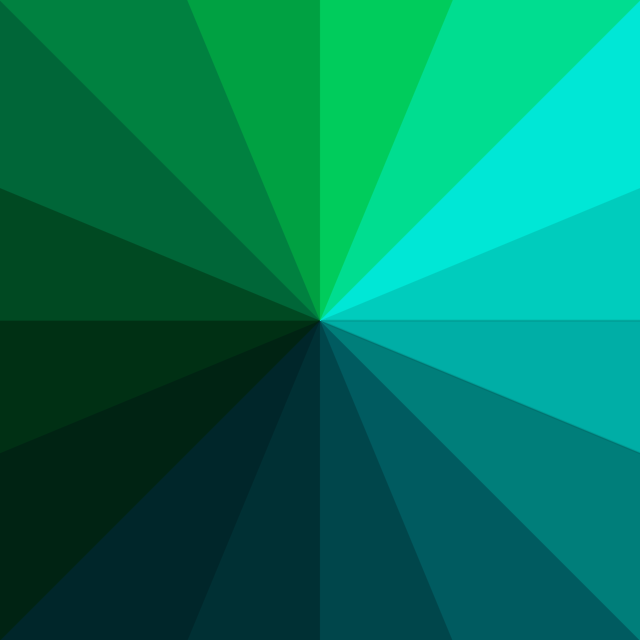
A WebGL 1 fragment shader for this background:

```glsl
precision highp float;
// Sixteen flat wedges fanning from the centre, running from green through cyan to near black.

uniform vec2 u_resolution;

const float TAU = 6.2831853;
const float WEDGES = 16.0;
const vec2 CENTER = vec2(0.5, 0.499);
const float SEAM_WIDTH = 0.0013;
const float SEAM_SHADE = 0.13;

// Wedge colours, clockwise from the top
const vec3 LEAF      = vec3(0.0, 0.800, 0.360);
const vec3 MINT      = vec3(0.0, 0.868, 0.565);
const vec3 CYAN      = vec3(0.0, 0.905, 0.840);
const vec3 TURQUOISE = vec3(0.0, 0.800, 0.740);
const vec3 LAGOON    = vec3(0.0, 0.682, 0.650);
const vec3 TEAL      = vec3(0.0, 0.495, 0.480);
const vec3 PETROL    = vec3(0.0, 0.357, 0.375);
const vec3 DEEP_SEA  = vec3(0.0, 0.275, 0.295);
const vec3 ABYSS     = vec3(0.0, 0.190, 0.205);
const vec3 MIDNIGHT  = vec3(0.0, 0.150, 0.165);
const vec3 BLACKWOOD = vec3(0.0, 0.138, 0.075);
const vec3 PINE      = vec3(0.0, 0.190, 0.080);
const vec3 FOREST    = vec3(0.0, 0.285, 0.135);
const vec3 FERN      = vec3(0.0, 0.400, 0.220);
const vec3 JADE      = vec3(0.0, 0.505, 0.250);
const vec3 GRASS     = vec3(0.0, 0.630, 0.260);

vec3 wedgeColor(float index) {
  float i = mod(index + 0.5, WEDGES);
  if (i < 1.0) return LEAF;
  if (i < 2.0) return MINT;
  if (i < 3.0) return CYAN;
  if (i < 4.0) return TURQUOISE;
  if (i < 5.0) return LAGOON;
  if (i < 6.0) return TEAL;
  if (i < 7.0) return PETROL;
  if (i < 8.0) return DEEP_SEA;
  if (i < 9.0) return ABYSS;
  if (i < 10.0) return MIDNIGHT;
  if (i < 11.0) return BLACKWOOD;
  if (i < 12.0) return PINE;
  if (i < 13.0) return FOREST;
  if (i < 14.0) return FERN;
  if (i < 15.0) return JADE;
  return GRASS;
}

void main() {
  float shortSide = min(u_resolution.x, u_resolution.y);
  vec2 p = (gl_FragCoord.xy - CENTER * u_resolution) / shortSide;
  float pixel = 1.0 / shortSide;

  // Clockwise turn from the top, counted in wedges
  float turn = atan(p.x, p.y + 1e-6) / TAU * WEDGES;
  float edge = floor(turn + 0.5);
  float edgeDistance = length(p) * sin((turn - edge) * TAU / WEDGES);

  // Smooth blend across the nearest edge
  float blend = smoothstep(-0.75 * pixel, 0.75 * pixel, edgeDistance);
  vec3 color = mix(wedgeColor(edge - 1.0), wedgeColor(edge), blend);

  // Faint dark seams on both sides of the lagoon wedge
  float seam = 1.0 - smoothstep(0.0, SEAM_WIDTH + pixel, abs(edgeDistance));
  float onSeam = step(abs(edge - 4.5), 0.6);
  color *= 1.0 - SEAM_SHADE * seam * onSeam;

  gl_FragColor = vec4(color, 1.0);
}
```
